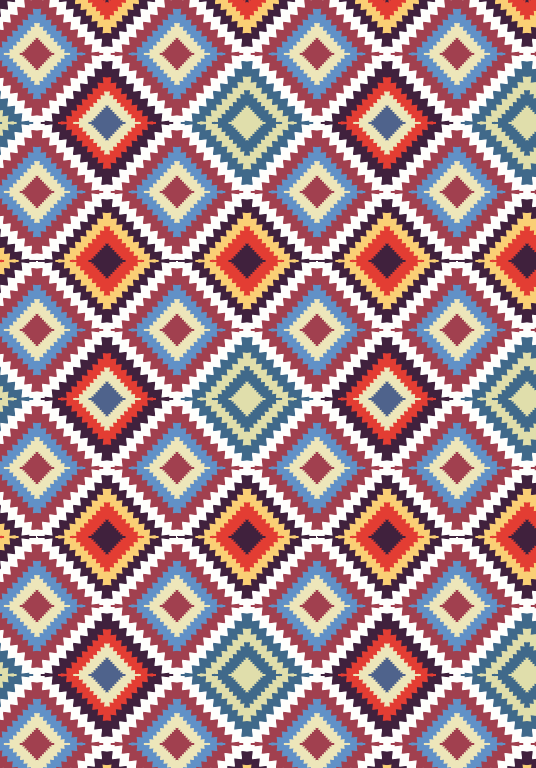
A Shadertoy shader for this pattern:

```glsl
// Kilim lattice of nested, wavy-stepped diamonds in four colourways on white.

const vec2  PITCH      = vec2(0.1823, 0.1797);  // lattice spacing, in canvas heights
const vec2  ORIGIN     = vec2(0.3216, 0.3008);  // centre of one banded diamond
const vec2  HALF_SIZE  = vec2(0.86, 0.92);      // outer diamond, in half pitches
const float STEPS      = 8.5;                   // waves along each side
const float STEP_DEPTH = 0.064;                 // wave height relative to the ring
const float SHARPNESS  = 0.95;                  // 0 = sine wave, 1 = crisp stairs
const float SPIKE_HALF = 0.0013;                // half thickness of the side spikes
const float SPIKE_REACH = 1.10;                 // spike length relative to the ring

const vec3 WHITE  = vec3(0.995, 0.995, 0.99);
const vec3 CREAM  = vec3(0.93, 0.90, 0.73);
const vec3 PALE   = vec3(0.88, 0.87, 0.67);
const vec3 TEAL   = vec3(0.25, 0.41, 0.54);
const vec3 BLUE   = vec3(0.38, 0.57, 0.78);
const vec3 SLATE  = vec3(0.31, 0.39, 0.55);
const vec3 ROSE   = vec3(0.63, 0.25, 0.31);
const vec3 RED    = vec3(0.89, 0.24, 0.20);
const vec3 YELLOW = vec3(0.98, 0.81, 0.46);
const vec3 PLUM   = vec3(0.25, 0.13, 0.24);

struct Motif {
    vec3 color[4];   // outermost ring first
    vec4 size;       // ring sizes relative to the outer diamond
    float link;      // reach of the outer side spike, in half pitches
};

const Motif ROSE_MOTIF = Motif(vec3[4](ROSE, BLUE, CREAM, ROSE),
                               vec4(1.0, 0.73, 0.50, 0.26), 0.0);
const Motif TEAL_MOTIF = Motif(vec3[4](TEAL, PALE, TEAL, PALE),
                               vec4(1.0, 0.75, 0.53, 0.28), 0.0);
const Motif RED_MOTIF  = Motif(vec3[4](PLUM, RED, CREAM, SLATE),
                               vec4(1.0, 0.74, 0.51, 0.28), 0.0);
const Motif GOLD_MOTIF = Motif(vec3[4](PLUM, YELLOW, RED, PLUM),
                               vec4(1.0, 0.78, 0.56, 0.28), 1.05);

// Approximate distance to a stepped diamond; q is in half pitches.
float steppedDiamond(vec2 q, float size) {
    vec2 a = abs(q) / (HALF_SIZE * size);
    float along = a.x - a.y;
    float wave = asin(SHARPNESS * cos(3.14159 * STEPS * (along + 1.0))) / asin(SHARPNESS);
    float edge = a.x + a.y - 1.0 + STEP_DEPTH * wave;
    return edge * size * 0.25 * PITCH.x * HALF_SIZE.x;
}

// Thin horizontal bar through the side tips.
float sideSpike(vec2 q, float reach) {
    vec2 a = abs(q) * 0.5 * PITCH;
    return max(a.y - SPIKE_HALF, a.x - 0.5 * reach * PITCH.x);
}

vec3 drawMotif(Motif motif, vec2 q, float pixel) {
    vec3 color = WHITE;
    for (int i = 0; i < 4; i++) {
        float size = motif.size[i];
        float reach = SPIKE_REACH * size * HALF_SIZE.x;
        if (i == 0) reach = max(reach, motif.link);
        float d = min(steppedDiamond(q, size), sideSpike(q, reach));
        color = mix(color, motif.color[i], clamp(0.5 - d / pixel, 0.0, 1.0));
    }
    return color;
}

void mainImage(out vec4 fragColor, in vec2 fragCoord) {
    float pixel = 1.0 / iResolution.y;
    vec2 p = (fragCoord * pixel - ORIGIN) / PITCH;

    // Corner diamonds: gold rows alternate with rows of teal and red.
    vec2 cell = floor(p + 0.5);
    vec2 q = 2.0 * (p - cell);
    vec2 parity = mod(cell, 2.0);
    Motif motif = GOLD_MOTIF;
    if (parity.y > 0.5) {
        if (parity.x > 0.5) motif = RED_MOTIF;
        else motif = TEAL_MOTIF;
    }

    // Rose diamonds fill the gaps between the corners.
    if (abs(q.x) + abs(q.y) > 1.0) {
        q = 2.0 * (fract(p) - 0.5);
        motif = ROSE_MOTIF;
    }

    fragColor = vec4(drawMotif(motif, q, pixel), 1.0);
}
```
